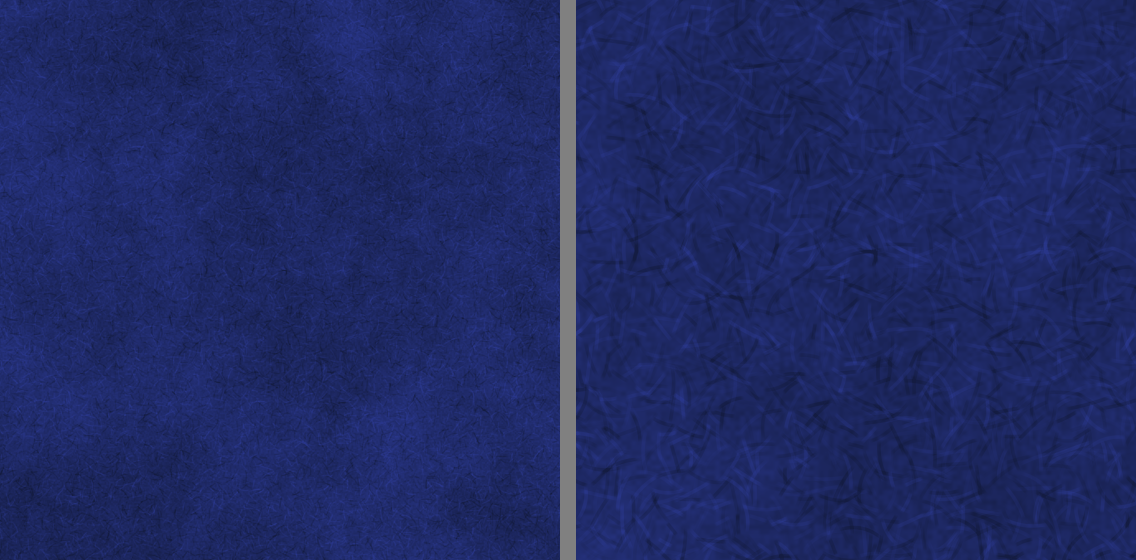
Left: the whole. Right: its middle third, enlarged.
This texture is drawn by a WebGL 2 fragment shader. Its source:

```glsl
#version 300 es
precision highp float;
precision highp int;
// Deep blue felt: short curved fibres lie in random directions over soft clouds.
// Fibres are scattered per grid cell; their signed shades add to fractal noise
// and fine grain, and the sum moves the colour along a dark-to-light blue line.

uniform vec2 u_resolution;
out vec4 fragColor;

const vec3 BASE_BLUE = vec3(0.118, 0.160, 0.398);
const vec3 BLUE_STEP = vec3(0.0125, 0.0155, 0.043);  // colour change per unit of tone
const float FIBRE_CELLS = 60.0;       // grid cells across the canvas
const int FIBRES_PER_CELL = 6;
const float FIBRE_HALF_WIDTH = 0.065; // in cells
const float FIBRE_MIN_HALF = 0.30;    // half length, in cells
const float FIBRE_MAX_HALF = 0.85;
const float FIBRE_BEND = 0.35;
const float FIBRE_GAIN = 1.55;
const float CLOUD_FREQUENCY = 3.0;
const int CLOUD_OCTAVES = 5;
const float CLOUD_FALLOFF = 0.8;
const float CLOUD_GAIN = 1.0;
const float GRAIN_FREQUENCY = 340.0;
const float GRAIN_GAIN = 0.8;
const float TONE_LIMIT = 3.2;
const float PI = 3.14159;

// Three independent values in 0..1 from an integer cell and a seed
vec3 hash3(ivec2 cell, int seed) {
    uvec3 v = uvec3(ivec3(cell, seed)) * 1664525u + 1013904223u;
    v.x += v.y * v.z;
    v.y += v.z * v.x;
    v.z += v.x * v.y;
    v ^= v >> 16u;
    v.x += v.y * v.z;
    v.y += v.z * v.x;
    v.z += v.x * v.y;
    return vec3(v >> 8u) / 16777216.0;
}

// Smooth value noise in -1..1
float valueNoise(vec2 p, int seed) {
    ivec2 cell = ivec2(floor(p));
    vec2 f = fract(p);
    f = f * f * (3.0 - 2.0 * f);
    float bottom = mix(hash3(cell, seed).x, hash3(cell + ivec2(1, 0), seed).x, f.x);
    float top = mix(hash3(cell + ivec2(0, 1), seed).x, hash3(cell + ivec2(1, 1), seed).x, f.x);
    return 2.0 * mix(bottom, top, f.y) - 1.0;
}

// Broad cloudy wear, with each octave turned to hide the grid
float clouds(vec2 p) {
    const mat2 TURN = mat2(0.8, 0.6, -0.6, 0.8);
    float sum = 0.0;
    float amplitude = 1.0;
    p *= CLOUD_FREQUENCY;
    for (int i = 0; i < CLOUD_OCTAVES; i++) {
        sum += amplitude * valueNoise(p, 100 + i);
        amplitude *= CLOUD_FALLOFF;
        p = TURN * p * 2.0 + 7.3;
    }
    return sum;
}

// Coverage of one bent fibre centred at the origin
float fibreMask(vec2 d, float angle, float halfLength, float bend, float blur) {
    vec2 axis = vec2(cos(angle), sin(angle));
    float along = dot(d, axis);
    float across = dot(d, vec2(-axis.y, axis.x));
    across -= bend * (along * along - 0.3 * halfLength * halfLength);
    float side = 1.0 - smoothstep(FIBRE_HALF_WIDTH - blur, FIBRE_HALF_WIDTH + blur, abs(across));
    float ends = 1.0 - smoothstep(0.65 * halfLength, halfLength, abs(along));
    return side * ends;
}

// Sum of light and dark fibres from the neighbouring cells
float fibres(vec2 p, float pixel) {
    p *= FIBRE_CELLS;
    float blur = 0.7 * pixel * FIBRE_CELLS;
    ivec2 home = ivec2(floor(p));
    float sum = 0.0;
    for (int y = -1; y <= 1; y++) {
        for (int x = -1; x <= 1; x++) {
            ivec2 cell = home + ivec2(x, y);
            for (int i = 0; i < FIBRES_PER_CELL; i++) {
                vec3 place = hash3(cell, 2 * i);
                vec3 form = hash3(cell, 2 * i + 1);
                vec2 d = p - vec2(cell) - place.xy;
                float halfLength = mix(FIBRE_MIN_HALF, FIBRE_MAX_HALF, form.x);
                float bend = FIBRE_BEND * (2.0 * form.y - 1.0);
                float shade = 2.0 * form.z - 1.0;
                sum += shade * fibreMask(d, PI * place.z, halfLength, bend, blur);
            }
        }
    }
    return sum;
}

void main() {
    float pixel = 1.0 / u_resolution.y;
    vec2 p = gl_FragCoord.xy * pixel;

    float tone = CLOUD_GAIN * clouds(p)
               + FIBRE_GAIN * fibres(p, pixel)
               + GRAIN_GAIN * valueNoise(p * GRAIN_FREQUENCY, 200);
    tone = clamp(tone, -TONE_LIMIT, TONE_LIMIT);

    fragColor = vec4(BASE_BLUE + BLUE_STEP * tone, 1.0);
}
```
